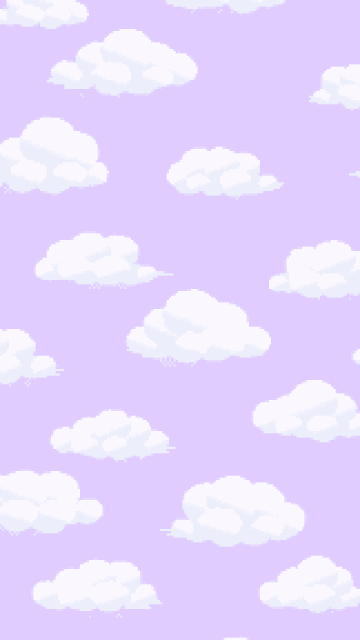
Write a Shadertoy shader that draws this pattern.

```glsl
// Pixel-art cumulus clouds with wispy tails scattered over a flat lilac sky.
#define BLOCKS 162.0            // pixel-art blocks across the canvas width
#define SPACING vec2(0.555, 0.238) // cloud grid, in canvas widths
#define JITTER vec2(0.24, 0.42)
#define HALF_WIDTH vec2(0.14, 0.208) // smallest and largest cloud
#define ROUGHNESS 0.025
#define SAMPLES 3
#define SKY vec3(0.88, 0.80, 1.00)
#define LIGHT vec3(0.98, 0.97, 1.00)
#define SHADE vec3(0.925, 0.935, 0.988)

float hash(vec2 p) {
    vec3 h = fract(p.xyx * vec3(0.1031, 0.1030, 0.0973));
    h += dot(h, h.yzx + 33.33);
    return fract((h.x + h.y) * h.z);
}

float gradientDot(vec2 corner, vec2 offset) {
    float angle = 6.2832 * hash(corner);
    return dot(vec2(cos(angle), sin(angle)), offset);
}

float gradientNoise(vec2 p) {
    vec2 i = floor(p), f = fract(p);
    vec2 u = f * f * f * (f * (f * 6.0 - 15.0) + 10.0);
    vec2 e = vec2(1.0, 0.0);
    float low = mix(gradientDot(i, f), gradientDot(i + e, f - e), u.x);
    float high = mix(gradientDot(i + e.yx, f - e.yx), gradientDot(i + 1.0, f - 1.0), u.x);
    return mix(low, high, u.y);
}

// Paints one puff: lit crown, shaded underside, faint one-block rim.
void paintPuff(inout vec4 paint, vec2 q, vec2 centre, vec2 radius, float tone, float block) {
    vec2 d = (q - centre) / radius;
    float depth = (1.0 - length(d)) * min(radius.x, radius.y) / block;
    if (depth > 0.0) {
        float lit = dot(d, vec2(-0.4, 0.85)) + tone;
        float level = 0.4 * step(-0.42, lit) + 0.6 * step(-0.3, lit);
        paint = vec4(mix(SHADE, LIGHT, level), 1.0);
    } else if (depth > -0.45) {
        paint.a = max(paint.a, 0.4);
    }
}

// One cloud, about two units wide, standing on y = 0.
vec4 cloud(vec2 q, vec2 id, float block) {
    vec4 paint = vec4(SHADE, 0.0);
    vec2 seed = id * 7.0 + 50.0;
    float grain = gradientNoise(q * 6.0 + seed);
    vec2 rough = q + ROUGHNESS * vec2(grain, gradientNoise(q * 7.0 - seed));

    // Wispy tail: a taper whose rows of blocks have uneven reach
    float row = floor(q.y / block);
    float reach = 1.02 + 0.22 * hash(seed + vec2(row, 3.0)) - 3.0 * abs(q.y - 0.11);
    if (q.x > 0.5 && q.x < reach && abs(q.y - 0.11) < 0.13) paint.a = 1.0;

    // Loose checkered specks under the base
    vec2 cell = floor(q / block);
    float checker = mod(cell.x + cell.y, 2.0);
    if (q.y < 0.0 && q.y > -0.15 && abs(q.x - 0.25) < 0.35 && grain > 0.18)
        paint.a = max(paint.a, 0.7 * checker);

    // Shaded core and base, sagging in rounded scallops
    paintPuff(paint, rough, vec2(0.0, 0.28), vec2(0.6, 0.24), -3.0, block);
    for (int i = 0; i < 4; i++) {
        float t = float(i) / 1.5 - 1.0;
        float vary = hash(seed + vec2(i, 11)) - 0.5;
        vec2 centre = vec2(0.6 * t + 0.12 * vary, 0.09 + 0.08 * t * t + 0.1 * vary);
        paintPuff(paint, rough, centre, vec2(0.25, 0.19), -3.0, block);
    }
    // Crown, tallest near the middle, painted from the ends inwards
    float lean = 0.36 * (hash(seed + 5.0) - 0.5);
    for (int i = 0; i < 5; i++) {
        float side = mod(float(i), 2.0) * 2.0 - 1.0;
        float t = side * (1.0 - 0.5 * floor(float(i) * 0.5));
        float vary = hash(seed + vec2(i, 23)) - 0.5;
        float rise = cos(1.5 * t);
        float ball = 0.1 * hash(seed + 13.0) * step(t, -0.9); // rounder end opposite the tail
        vec2 centre = vec2(0.8 * t + ball + lean * rise, 0.16 + ball + 0.42 * rise + 0.12 * vary);
        float radius = 0.155 + ball + 0.185 * rise + 0.08 * vary;
        paintPuff(paint, rough, centre, vec2(1.08, 1.0) * radius, -0.08, block);
    }
    // Front puffs, leaving shaded gaps around them
    for (int i = 0; i < 2; i++) {
        float side = float(i) * 2.0 - 1.0;
        float vary = hash(seed + vec2(i, 37)) - 0.5;
        vec2 centre = vec2(0.27 * side - 0.1 + 0.2 * vary, 0.2 + 0.08 * vary);
        paintPuff(paint, rough, centre, vec2(0.27, 0.2) * (1.0 + 0.4 * vary), 0.05, block);
    }
    return paint;
}

vec3 scene(vec2 p) {
    p = (floor(p * BLOCKS) + 0.5) / BLOCKS;
    vec3 color = SKY;
    float baseRow = floor(p.y / SPACING.y);
    for (int j = 1; j >= -1; j--) {
        float row = baseRow + float(j);
        float shift = 0.5 * mod(row, 2.0) + 0.25 * hash(vec2(row + 40.0, 9.0));
        float baseColumn = floor(p.x / SPACING.x - shift);
        for (int i = -1; i <= 1; i++) {
            vec2 id = vec2(baseColumn + float(i), row);
            vec2 seed = id + 20.0;
            vec2 jitter = (vec2(hash(seed), hash(seed + 31.0)) - 0.5) * JITTER;
            vec2 centre = (id + vec2(0.5 + shift, 0.25) + jitter) * SPACING;
            float size = mix(HALF_WIDTH.x, HALF_WIDTH.y, hash(seed + 67.0));
            float mirror = hash(seed + 83.0) < 0.5 ? -1.0 : 1.0;
            vec2 q = (p - centre) / size * vec2(mirror, 1.0 + 0.15 * hash(seed + 97.0));
            if (abs(q.x) > 1.35 || q.y < -0.3 || q.y > 1.2) continue;
            vec4 paint = cloud(q, id, 1.0 / (BLOCKS * size));
            color = mix(color, paint.rgb, paint.a);
        }
    }
    return color;
}

void mainImage(out vec4 fragColor, in vec2 fragCoord) {
    // Supersampling softens the block edges
    vec3 sum = vec3(0.0);
    for (int k = 0; k < SAMPLES * SAMPLES; k++) {
        vec2 offset = (vec2(k % SAMPLES, k / SAMPLES) + 0.5) / float(SAMPLES) - 0.5;
        sum += scene((fragCoord + offset) / iResolution.x);
    }
    fragColor = vec4(sum / float(SAMPLES * SAMPLES), 1.0);
}
```
